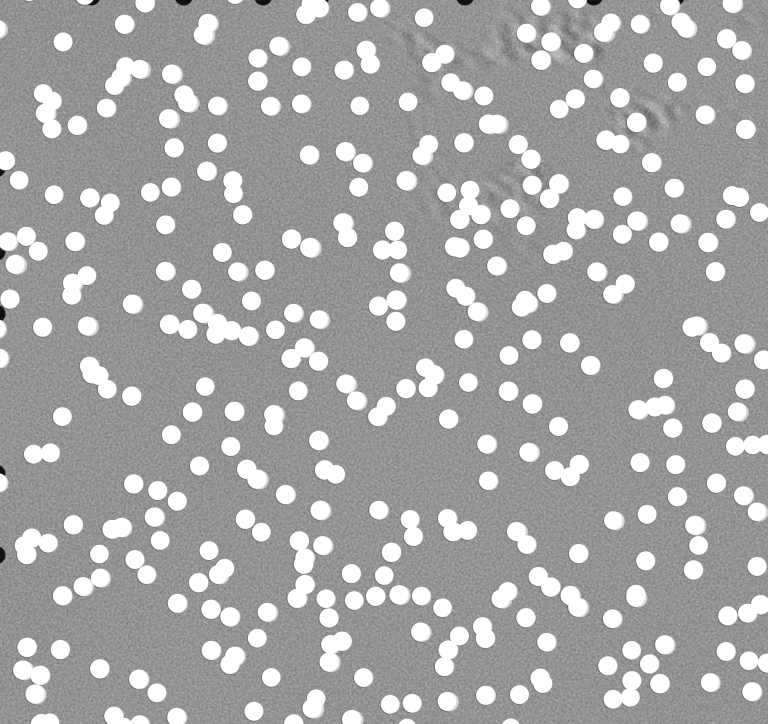
Reproduce this pattern procedurally as a WebGL 1 fragment shader.

```glsl
precision highp float;

uniform vec2 u_resolution;

float hash(vec2 p) {
    vec3 q = fract(vec3(p.xyx) * 0.1031);
    q += dot(q, q.yzx + 33.33);
    return fract((q.x + q.y) * q.z);
}

vec2 hash2(vec2 p) {
    return vec2(hash(p), hash(p + vec2(57.3, 113.7)));
}

// Contribution of one lattice corner to the gradient noise
float corner(vec2 cell, vec2 offset) {
    float angle = 6.2832 * hash(cell);
    return dot(vec2(cos(angle), sin(angle)), offset);
}

float gradientNoise(vec2 p) {
    vec2 i = floor(p);
    vec2 f = p - i;
    vec2 u = f * f * f * (f * (f * 6.0 - 15.0) + 10.0);
    vec2 e = vec2(1.0, 0.0);
    return mix(mix(corner(i, f), corner(i + e.xy, f - e.xy), u.x),
               mix(corner(i + e.yx, f - e.yx), corner(i + e.xx, f - e.xx), u.x), u.y);
}

// Coverage of a shape from its signed distance
float cover(float d, float soft) {
    return 1.0 - smoothstep(-soft, soft, d);
}

// Distances to the nearest bead: x = body, y = pale fringe, z = dark rim
vec3 beads(vec2 p) {
    const float size = 0.06;
    vec2 home = floor(p / size);
    vec3 nearest = vec3(1.0);
    for (int y = -1; y <= 1; y++) {
        for (int x = -1; x <= 1; x++) {
            for (int k = 0; k < 3; k++) {
                vec2 cell = home + vec2(float(x), float(y));
                vec2 seed = cell + 40.0 + float(k) * vec2(71.0, 37.0);
                if (hash(seed + 19.7) > 0.42) continue;
                vec2 d = p - (cell + hash2(seed)) * size;
                float radius = 0.0127 + 0.0007 * hash(seed + 5.1);
                float lag = hash(seed + 8.3);
                vec2 drift = vec2(0.0035, -0.001) * lag * lag;
                nearest = min(nearest, vec3(length(d),
                                            length(d - drift),
                                            length(d + vec2(0.0006, 0.0005)) - 0.0007) - radius);
            }
        }
    }
    return nearest;
}

// Distance to sparse dark beads strung along a border
float borderBeads(float along, float across, float seed) {
    float i = floor(along / 0.1);
    float middle = (i + 0.2 + 0.6 * hash(vec2(i, seed))) * 0.1;
    float absent = step(0.4, hash(vec2(i + 31.0, seed)));
    return length(vec2(along - middle, across + 0.005)) - 0.0125 + absent;
}

void main() {
    vec2 p = gl_FragCoord.xy / u_resolution.y;
    float aspect = u_resolution.x / u_resolution.y;
    float soft = 0.75 / u_resolution.y;

    // Fine grain from two rotated layers
    vec2 turned = mat2(0.82, 0.57, -0.57, 0.82) * p;
    float grain = gradientNoise(p * 317.0) + gradientNoise(turned * 283.0 + 61.0);
    float shade = 0.576 + 0.085 * grain + 0.012 * gradientNoise(p * 2.5 + 7.0);

    // Faint embossed scratches towards the upper right
    vec2 q = turned * vec2(38.0, 60.0);
    float relief = gradientNoise(q) - gradientNoise(q + vec2(0.25, 0.3));
    float patches = smoothstep(0.05, 0.35, gradientNoise(p * 9.0 + 3.0));
    float region = 1.0 - smoothstep(0.1, 0.4, length(p - vec2(0.72 * aspect, 0.95)));
    shade += 0.3 * relief * patches * region;

    // Dark beads cut off by the left and top borders
    float dark = min(borderBeads(p.y, p.x, 3.0), borderBeads(p.x, 1.0 - p.y, 11.0));
    shade = mix(shade, 0.07, cover(dark, soft));

    // White beads over their rims and fringes
    vec3 bead = beads(p);
    shade = mix(shade, 0.36, 0.7 * cover(bead.z, soft));
    shade = mix(shade, 0.84, cover(bead.y, soft));
    shade = mix(shade, 1.0, cover(bead.x, soft));

    gl_FragColor = vec4(vec3(shade), 1.0);
}
```
